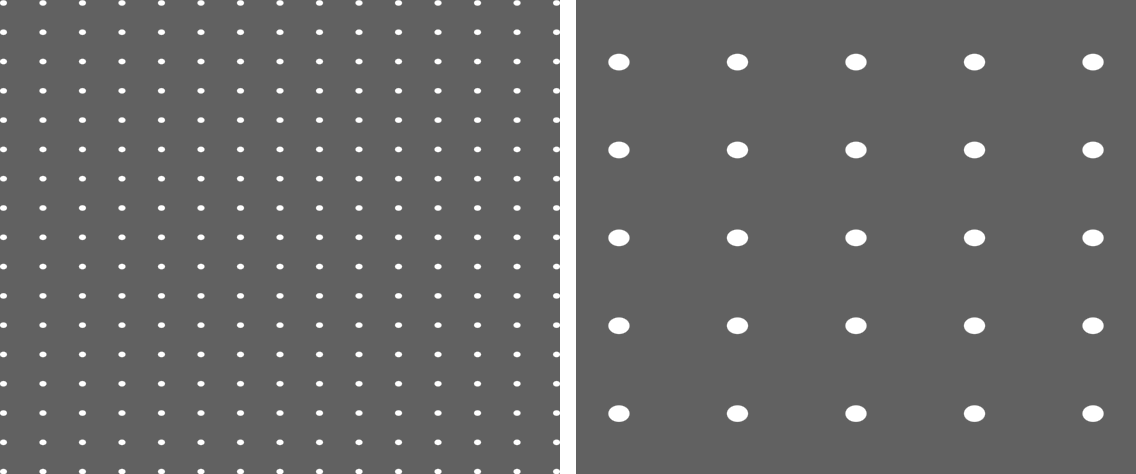
Left, the full canvas; right, a detail of the centre.
This pattern is drawn by a Shadertoy shader. Its source:

```glsl
// A regular grid of small white oval dots on flat grey, 15 across and 17 down.
// Space is folded into one cell around the canvas centre, and each cell
// draws one ellipse from an approximate signed distance.

// Lengths are in units of the canvas height.
const vec2 PITCH = vec2(0.08335, 0.0618);         // spacing between dot centres
const vec2 DOT_RADII = vec2(0.00746, 0.00585);    // half width and half height
const vec2 GRID_SHIFT = vec2(0.0, -0.0006);       // middle dot from canvas centre
const float EDGE_SOFTNESS = 1.2;                  // edge width in pixels

const vec3 GROUND_COLOUR = vec3(0.38);
const vec3 DOT_COLOUR = vec3(1.0);

// First-order signed distance to an axis-aligned ellipse.
float ellipseDistance(vec2 p, vec2 radii) {
    float level = max(length(p / radii), 1e-3);
    float slope = max(length(p / (radii * radii)), 1e-6);
    return level * (level - 1.0) / slope;
}

// Offset from the nearest dot centre.
vec2 foldToCell(vec2 p, vec2 pitch) {
    return (fract(p / pitch + 0.5) - 0.5) * pitch;
}

void mainImage(out vec4 fragColor, in vec2 fragCoord) {
    float pixel = 1.0 / iResolution.y;
    vec2 p = (fragCoord - 0.5 * iResolution.xy) * pixel - GRID_SHIFT;

    // Dot coverage with a smoothed edge
    float d = ellipseDistance(foldToCell(p, PITCH), DOT_RADII);
    float coverage = clamp(0.5 - d / (EDGE_SOFTNESS * pixel), 0.0, 1.0);

    fragColor = vec4(mix(GROUND_COLOUR, DOT_COLOUR, coverage), 1.0);
}
```
